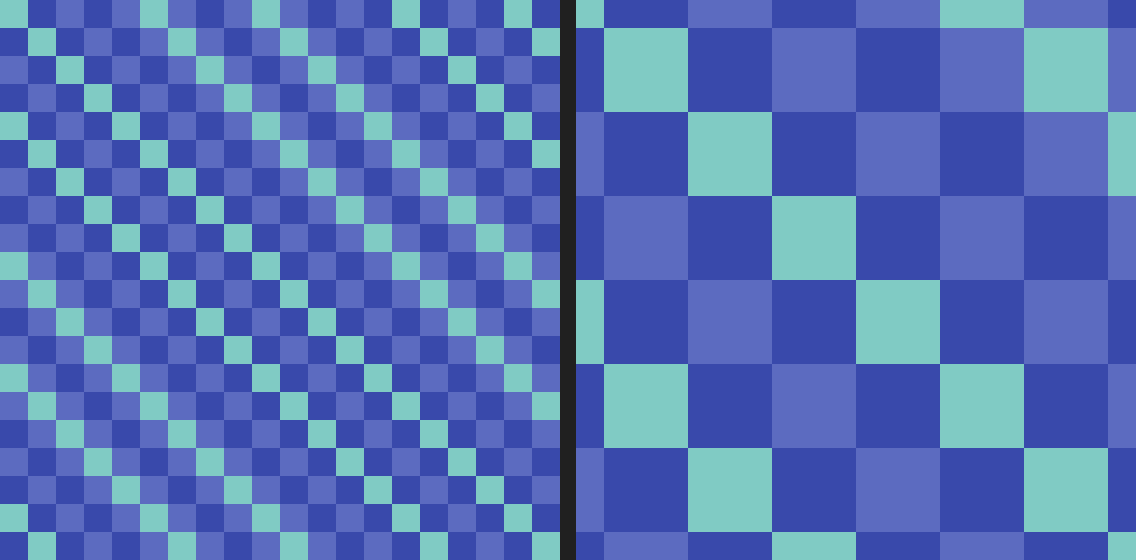
Left: the whole. Right: its middle third, enlarged.
Reproduce this pattern procedurally as a Shadertoy shader.

```glsl
// Indigo checkerboard crossed by stepped teal diagonals at alternating gaps of five and four cells.

const float CELLS = 20.0;         // cells across and down
const float STRIPE_PERIOD = 9.0;  // diagonals before the stripes repeat
const float SECOND_STRIPE = 5.0;  // offset of the second stripe in a period

const vec3 DARK_INDIGO  = vec3(0.224, 0.286, 0.671);
const vec3 LIGHT_INDIGO = vec3(0.361, 0.420, 0.753);
const vec3 TEAL         = vec3(0.502, 0.796, 0.769);

// Whole-number remainder; the half step guards against rounding.
float wrapIndex(float index, float period) {
    return floor(mod(index + 0.5, period));
}

// Flat colour of one cell, indexed from the lower left.
vec3 cellColor(vec2 cell) {
    // Diagonals fall to the right, with zero through the top left cell.
    float diagonal = cell.x + cell.y - (CELLS - 1.0);
    float phase = wrapIndex(diagonal, STRIPE_PERIOD);
    bool isStripe = phase == 0.0 || phase == SECOND_STRIPE;
    vec3 checker = mix(LIGHT_INDIGO, DARK_INDIGO, wrapIndex(diagonal, 2.0));
    return isStripe ? TEAL : checker;
}

// Averages the cells under a square footprint, weighted by coverage.
vec3 filteredCells(vec2 position, vec2 footprint) {
    vec2 cell = floor(position - 0.5 * footprint);
    vec2 cover = clamp((position - cell - 1.0) / footprint + 0.5, 0.0, 1.0);
    vec3 lower = mix(cellColor(cell), cellColor(cell + vec2(1.0, 0.0)), cover.x);
    vec3 upper = mix(cellColor(cell + vec2(0.0, 1.0)), cellColor(cell + 1.0), cover.x);
    return mix(lower, upper, cover.y);
}

void mainImage(out vec4 fragColor, in vec2 fragCoord) {
    vec2 pixelSize = CELLS / iResolution.xy;
    fragColor = vec4(filteredCells(fragCoord * pixelSize, pixelSize), 1.0);
}
```
